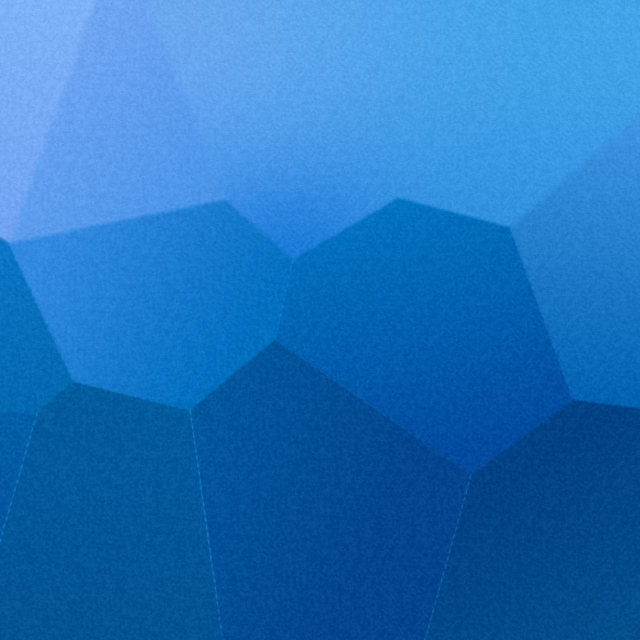
A Shadertoy shader for this background:

```glsl
float hash(vec2 p) {
    return fract(sin(dot(p, vec2(127.1, 311.7))) * 43758.5453);
}

// Signed distance to the line a-b, positive on its right-hand side
float rightOf(vec2 p, vec2 a, vec2 b) {
    vec2 d = normalize(b - a);
    return dot(p - a, vec2(d.y, -d.x));
}

// Linear colour ramp running from a to b
vec3 ramp(vec2 p, vec2 a, vec2 b, vec3 from, vec3 to) {
    vec2 d = b - a;
    return mix(from, to, clamp(dot(p - a, d) / dot(d, d), 0.0, 1.0));
}

void paint(inout vec3 color, vec3 fill, float inside, float blur) {
    color = mix(color, fill, smoothstep(-blur, blur, inside));
}

// Fine dashed highlight along a segment
float seam(vec2 p, vec2 a, vec2 b) {
    vec2 d = b - a;
    float t = clamp(dot(p - a, d) / dot(d, d), 0.0, 1.0);
    float dash = 0.55 + 0.45 * sin(t * length(d) * 520.0);
    return dash * (1.0 - smoothstep(0.0, 0.0024, length(p - a - d * t)));
}

float grain(vec2 p) {
    vec2 cell = floor(p), f = smoothstep(0.0, 1.0, fract(p));
    return mix(mix(hash(cell), hash(cell + vec2(1, 0)), f.x),
               mix(hash(cell + vec2(0, 1)), hash(cell + vec2(1, 1)), f.x), f.y) - 0.5;
}

void mainImage(out vec4 fragColor, in vec2 fragCoord) {
    vec2 p = fragCoord / iResolution.xy;

    // Shared corners of the facets
    vec2 wedgeTip = vec2(0.352, 0.688), valley = vec2(0.458, 0.594);
    vec2 peak = vec2(0.622, 0.691), shoulder = vec2(0.797, 0.645);
    vec2 leftTip = vec2(0.014, 0.620), leftFoot = vec2(0.115, 0.404);
    vec2 notch = vec2(0.297, 0.359), summit = vec2(0.430, 0.470);
    vec2 dip = vec2(0.736, 0.258), rightFoot = vec2(0.896, 0.375);
    vec2 leftJoint = vec2(0.058, 0.355), leftBase = vec2(0.0, 0.154);
    vec2 notchBase = vec2(0.348, 0.0), dipBase = vec2(0.664, 0.0);

    // Upper sky facet
    vec3 low = mix(vec3(0.27, 0.575, 0.92), vec3(0.18, 0.56, 0.87), smoothstep(0.3, 0.75, p.x));
    low = mix(low, vec3(0.09, 0.47, 0.84), 0.95 * exp(-38.0 * dot(p - valley, p - valley)));
    vec3 high = mix(vec3(0.42, 0.66, 0.94), vec3(0.27, 0.64, 0.91), smoothstep(0.2, 0.85, p.x));
    vec3 color = mix(low, high, smoothstep(0.56, 0.97, p.y));

    // Pale wedge and corner on the left
    paint(color, ramp(p, vec2(0.12, 0.92), vec2(0.33, 0.68),
        vec3(0.43, 0.645, 0.945), vec3(0.285, 0.58, 0.91)),
        rightOf(p, vec2(0.228, 1.0), wedgeTip), 0.008);
    paint(color, ramp(p, vec2(0.0, 1.0), vec2(0.01, 0.63),
        vec3(0.49, 0.70, 0.97), vec3(0.44, 0.64, 0.95)),
        rightOf(p, vec2(0.150, 1.0), leftTip), 0.008);

    // Right flank
    paint(color, ramp(p, vec2(0.94, 0.80), vec2(0.90, 0.38),
        vec3(0.24, 0.58, 0.88), vec3(0.01, 0.385, 0.70)),
        rightOf(p, shoulder, vec2(1.0, 0.824)), 0.008);

    // Middle facets
    paint(color, ramp(p, vec2(0.08, 0.61), vec2(0.33, 0.41),
        vec3(0.20, 0.54, 0.88), vec3(0.01, 0.435, 0.75)),
        min(rightOf(p, leftTip, wedgeTip), rightOf(p, wedgeTip, valley)), 0.005);
    paint(color, ramp(p, vec2(0.58, 0.69), vec2(0.68, 0.29),
        vec3(0.01, 0.46, 0.765), vec3(0.01, 0.295, 0.62)),
        min(min(rightOf(p, valley, peak), rightOf(p, peak, shoulder)),
            min(rightOf(p, summit, valley), rightOf(p, shoulder, rightFoot))), 0.004);
    paint(color, ramp(p, vec2(0.0, 0.62), vec2(0.05, 0.36),
        vec3(0.05, 0.46, 0.78), vec3(0.01, 0.41, 0.69)),
        min(rightOf(p, vec2(0.0, 0.629), leftTip), rightOf(p, leftTip, leftFoot)), 0.004);

    // Dark facets along the bottom
    paint(color, ramp(p, leftJoint, leftBase,
        vec3(0.01, 0.375, 0.66), vec3(0.01, 0.34, 0.62)),
        min(rightOf(p, vec2(0.0, 0.355), leftJoint), rightOf(p, leftJoint, leftBase)), 0.003);
    paint(color, ramp(p, leftFoot, vec2(0.15, 0.0),
        vec3(0.01, 0.365, 0.625), vec3(0.01, 0.325, 0.58)),
        min(min(rightOf(p, leftBase, leftJoint), rightOf(p, leftJoint, leftFoot)),
            min(rightOf(p, leftFoot, notch), rightOf(p, notch, notchBase))), 0.003);
    paint(color, ramp(p, vec2(0.33, 0.36), vec2(0.62, 0.20),
        vec3(0.01, 0.345, 0.62), vec3(0.01, 0.27, 0.555)),
        min(min(rightOf(p, notch, summit), rightOf(p, summit, dip)),
            min(rightOf(p, notchBase, notch), rightOf(p, dip, dipBase))), 0.003);
    paint(color, ramp(p, vec2(0.80, 0.26), vec2(0.96, 0.0),
        vec3(0.005, 0.26, 0.52), vec3(0.01, 0.31, 0.55)),
        min(min(rightOf(p, dip, rightFoot), rightOf(p, rightFoot, vec2(1.0, 0.362))),
            rightOf(p, dipBase, dip)), 0.003);

    // Thin light seams
    float light = max(max(seam(p, notch, notchBase), seam(p, dip, dipBase)),
                      max(seam(p, leftJoint, leftBase), 0.6 * seam(p, valley, summit)));
    light = max(light, 0.4 * max(seam(p, shoulder, rightFoot), seam(p, leftTip, leftFoot)));
    light = max(light, 0.4 * max(seam(p, summit, dip), seam(p, leftFoot, notch)));
    color += light * vec3(0.07, 0.10, 0.11);

    // Soft paper grain, turned to hide its grid
    vec2 turned = mat2(0.8, 0.6, -0.6, 0.8) * p;
    color += 0.05 * grain(turned * 280.0) + 0.026 * (hash(floor(p * 512.0)) - 0.5);
    fragColor = vec4(clamp(color, 0.0, 1.0), 1.0);
}
```
